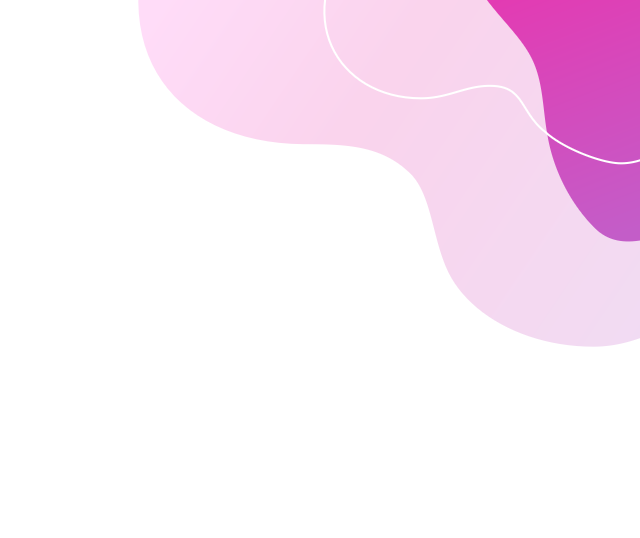
Write a WebGL 2 fragment shader that draws this background.

```glsl
#version 300 es
precision highp float;

uniform vec2 u_resolution;
out vec4 outColor;

vec2 cubic(vec2 a, vec2 b, vec2 c, vec2 d, float t) {
    float s = 1.0 - t;
    return s * s * s * a + 3.0 * s * s * t * b + 3.0 * s * t * t * c + t * t * t * d;
}

float segmentDistance(vec2 p, vec2 a, vec2 b) {
    vec2 ab = b - a;
    return length(p - a - ab * clamp(dot(p - a, ab) / dot(ab, ab), 0.0, 1.0));
}

// Signed distance to a chain of five cubic curves, negative on its right side.
// The side comes from counting the crossings of a ray cast to the left.
float chainDistance(vec2 p, vec2 k[16]) {
    const int STEPS = 24;
    float nearest = 1e4;
    float side = 1.0;
    vec2 a = k[0];
    for (int i = 0; i < 15; i += 3) {
        for (int j = 1; j <= STEPS; j++) {
            vec2 b = cubic(k[i], k[i + 1], k[i + 2], k[i + 3], float(j) / float(STEPS));
            nearest = min(nearest, segmentDistance(p, a, b));
            if ((a.y > p.y) != (b.y > p.y)) {
                float crossingX = a.x + (b.x - a.x) * (p.y - a.y) / (b.y - a.y);
                if (crossingX < p.x) side = -side;
            }
            a = b;
        }
    }
    return side * nearest;
}

// Position along the axis from a to b, 0 to 1
float along(vec2 p, vec2 a, vec2 b) {
    return clamp(dot(p - a, b - a) / dot(b - a, b - a), 0.0, 1.0);
}

void main() {
    // Canvas width is 100 units; y is the depth below the top edge
    float pixel = 100.0 / u_resolution.x;
    vec2 p = vec2(gl_FragCoord.x, u_resolution.y - gl_FragCoord.y) * pixel;

    vec2 paleEdge[16] = vec2[16](
        vec2(21.65, -1.56), vec2(20.83, 13.67), vec2(31.9, 22.4), vec2(47.4, 22.53),
        vec2(54.04, 22.53), vec2(59.9, 22.66), vec2(64.45, 27.47),
        vec2(67.32, 30.73), vec2(67.58, 36.72), vec2(69.66, 41.67),
        vec2(72.66, 48.96), vec2(82.03, 54.17), vec2(92.71, 54.17),
        vec2(96.61, 54.17), vec2(100.26, 52.99), vec2(104.17, 51.04));

    vec2 magentaEdge[16] = vec2[16](
        vec2(74.87, -1.69), vec2(77.73, 2.6), vec2(81.25, 5.47), vec2(83.07, 9.11),
        vec2(84.9, 12.76), vec2(84.77, 16.93), vec2(85.55, 21.22),
        vec2(86.46, 26.43), vec2(88.93, 31.51), vec2(92.71, 35.42),
        vec2(95.31, 38.15), vec2(98.7, 38.41), vec2(104.17, 36.46),
        vec2(106.0, 36.0), vec2(108.0, 35.0), vec2(110.0, 34.0));

    vec2 ribbon[16] = vec2[16](
        vec2(51.0, -1.3), vec2(49.09, 8.07), vec2(55.99, 15.36), vec2(65.76, 15.36),
        vec2(70.05, 15.36), vec2(72.66, 13.41), vec2(76.56, 13.41),
        vec2(82.03, 13.41), vec2(81.12, 17.45), vec2(85.29, 20.7),
        vec2(88.02, 23.18), vec2(94.01, 25.52), vec2(97.01, 25.52),
        vec2(99.22, 25.52), vec2(101.56, 24.74), vec2(104.17, 22.92));

    // Pale blob: pink into lilac
    float t = along(p, vec2(24.7, 0.0), vec2(100.0, 50.8));
    vec3 pale = mix(vec3(1.0, 0.863, 0.973), vec3(0.98, 0.83, 0.928), min(t / 0.4, 1.0));
    pale = mix(pale, vec3(0.947, 0.86, 0.952), max((t - 0.4) / 0.6, 0.0));
    vec3 color = mix(vec3(1.0), pale, clamp(0.5 - chainDistance(p, paleEdge) / pixel, 0.0, 1.0));

    // Deep blob: magenta into purple
    vec3 deep = mix(vec3(0.89, 0.23, 0.7), vec3(0.765, 0.365, 0.785),
                    along(p, vec2(79.0, -1.0), vec2(94.0, 38.0)));
    color = mix(color, deep, clamp(0.5 - chainDistance(p, magentaEdge) / pixel, 0.0, 1.0));

    // Thin white line over both
    float line = abs(chainDistance(p, ribbon)) - 0.16;
    color = mix(color, vec3(1.0), clamp(0.5 - line / pixel, 0.0, 1.0));

    outColor = vec4(color, 1.0);
}
```
